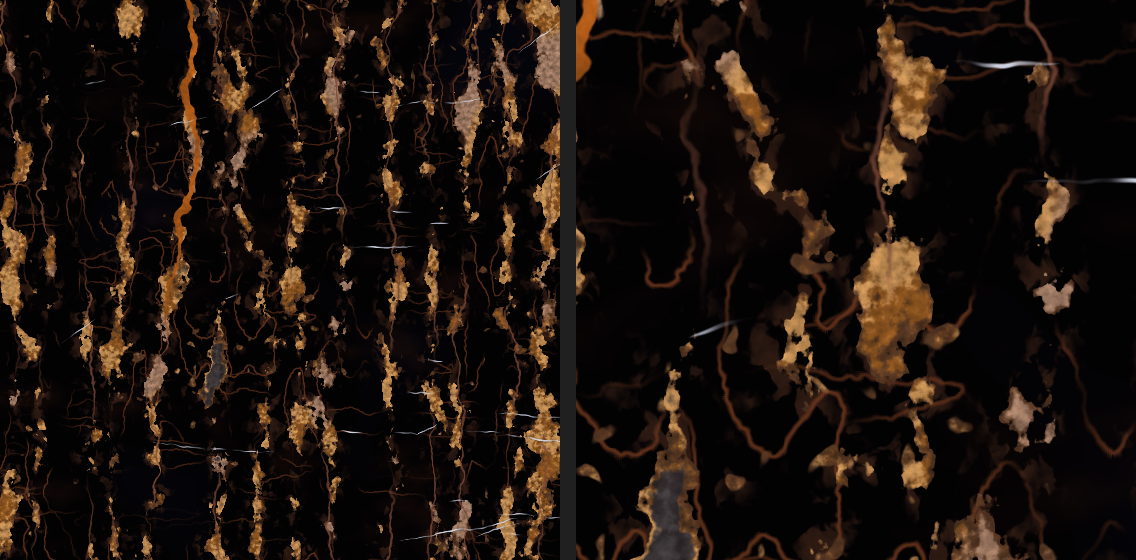
Left, the full canvas; right, a detail of the centre.
Write a Shadertoy shader that draws this texture.

```glsl
// Black and gold marble: ragged golden patches strung along wandering upright
// veins on near-black stone, crossed by rusty cracks and thin white streaks.
// Veins and streaks come from loops; all irregularity is gradient noise.

float hash(vec2 p) {
    return fract(sin(dot(p, vec2(127.1, 311.7))) * 43758.55);
}

float corner(vec2 cell, vec2 offset) {
    float angle = 6.2832 * hash(cell);
    return dot(vec2(cos(angle), sin(angle)), offset);
}

// Gradient noise, roughly -1 to 1
float noise(vec2 p) {
    vec2 i = floor(p), f = fract(p);
    vec2 u = f * f * f * (f * (f * 6.0 - 15.0) + 10.0);
    vec2 e = vec2(1.0, 0.0);
    float low = mix(corner(i, f), corner(i + e, f - e), u.x);
    float high = mix(corner(i + e.yx, f - e.yx), corner(i + 1.0, f - 1.0), u.x);
    return 1.4 * mix(low, high, u.y);
}

float fbm(vec2 p) {
    float sum = 0.0, amp = 0.5;
    for (int i = 0; i < 4; i++) {
        sum += amp * noise(p);
        p = mat2(1.6, 1.2, -1.2, 1.6) * p + 7.3;
        amp *= 0.5;
    }
    return sum;
}

// Soft line of a given half width around zero distance
float line(float dist, float halfWidth, float blur) {
    return 1.0 - smoothstep(halfWidth - blur, halfWidth + blur, abs(dist));
}

// Even hairline along the zero contour of a field
float hairline(float field) {
    float slope = max(fwidth(field) * iResolution.y, 4.0);
    return line(field / slope, 0.001, 0.001);
}

// Thin pale streaks, nearly level, broken and tapering
float whiteStreaks(vec2 p) {
    float sum = 0.0;
    for (int i = 0; i < 26; i++) {
        float k = float(i);
        vec2 d = p - vec2(sqrt(hash(vec2(k, 1.7))), hash(vec2(k, 5.2)));
        float len = 0.02 + 0.13 * pow(hash(vec2(k, 8.9)), 3.0);
        float slope = 0.9 * pow(hash(vec2(k, 3.1)), 3.0) - 0.1;
        float y = d.y - slope * d.x - 0.006 * noise(vec2(p.x * 14.0, k + 0.4))
            - 0.002 * noise(vec2(p.x * 65.0, k + 0.6));
        float taper = max(0.0, 1.0 - d.x * d.x / (len * len));
        float broken = 0.55 + 0.9 * noise(vec2(p.x * 45.0, k + 0.3));
        sum = max(sum, line(y, 0.0013 * taper, 0.0009) * smoothstep(0.0, 0.5, taper) * broken);
    }
    return clamp(sum, 0.0, 1.0);
}

void mainImage(out vec4 fragColor, in vec2 fragCoord) {
    vec2 p = fragCoord / iResolution.xy;
    vec2 warped = p + 0.015 * vec2(fbm(p * 22.0), fbm(p * 22.0 + 40.0));
    float cluster = noise(p * vec2(5.0, 4.0) + 31.0);
    float ragged = 0.035 * fbm(p * vec2(38.0, 25.0)) + 0.011 * fbm(p * 95.0 + 8.0);

    // Upright veins whose left and right flanks swell separately into gold
    float patchDist = -1.0, vein = 0.0, orange = 0.0;
    for (int i = 0; i < 14; i++) {
        float id = float(i), seed = id * 3.37 + 0.4;
        float path = 0.01 + 0.075 * id + 0.03 * (hash(vec2(id, 2.3)) - 0.5)
            + 0.04 * noise(vec2(p.y * 2.2, seed))
            + 0.014 * noise(vec2(p.y * 9.0, seed))
            + 0.006 * noise(vec2(p.y * 30.0, seed));
        if (i == 4) path += 0.09 * (p.y - 0.5);
        float d = warped.x - path;

        float size = (i == 13) ? 0.045 : 0.031;
        float spare = (i == 13) ? 0.022 : 0.003 + 0.006 * cluster;
        if (i == 1 || i == 2) spare -= 0.007;
        float left = noise(vec2(p.y * 7.0, seed + 20.0)) + 0.5 * noise(vec2(p.y * 19.0, seed + 40.0));
        float right = noise(vec2(p.y * 7.0, seed + 21.3)) + 0.5 * noise(vec2(p.y * 19.0, seed + 61.3));
        patchDist = max(patchDist, min(d + size * left, size * right - d) + spare + ragged);

        float present = smoothstep(-0.2, 0.3, noise(vec2(p.y * 4.0, seed + 80.0)));
        vein = max(vein, present * line(d, 0.0016, 0.0013));
        if (i == 4) {
            float bold = 0.007 * smoothstep(0.35, 0.65, p.y) * (0.9 + 0.5 * noise(vec2(p.y * 11.0, 3.5)));
            orange = line(d, bold, 0.0014);
        }
    }

    // Near-black ground, faint haze, crisp brown crumbs beside the veins
    vec3 color = vec3(0.012, 0.006, 0.012);
    color += vec3(0.06, 0.028, 0.012) * smoothstep(0.1, 0.6, fbm(p * vec2(6.0, 9.0) + 12.0));
    color += vec3(0.004, 0.01, 0.03) * smoothstep(0.2, 0.7, noise(p * 4.0 + 53.0));
    float crumbs = smoothstep(0.06, 0.2, fbm(warped * vec2(50.0, 36.0) + 5.0));
    color = mix(color, vec3(0.20, 0.115, 0.08), 0.85 * crumbs * smoothstep(-0.03, -0.002, patchDist));

    // Loose golden flecks
    float fleck = noise(warped * vec2(48.0, 40.0)) + 0.25 * cluster - 0.72;
    patchDist = max(patchDist, 0.018 * fleck);

    // Rusty hairline cracks, upright and level, fading in and out
    float upright = hairline(noise(warped * vec2(21.0, 6.0) + 3.0))
        * smoothstep(-0.1, 0.4, cluster + 0.6 * noise(p * 19.0));
    float level = hairline(noise(warped * vec2(4.0, 27.0) + 9.0))
        * smoothstep(0.0, 0.5, noise(p * vec2(8.0, 10.0) + 64.0));
    color = mix(color, vec3(0.42, 0.21, 0.11), max(0.85 * upright, 0.65 * level));

    // Mottled gold: ochre to sand, rosy in places, umber rims, slate cores
    float grain = fbm(p * 120.0 + 2.0);
    float tone = fbm(p * vec2(24.0, 16.0) + 17.0) + 0.5 * grain;
    vec3 gold = mix(vec3(0.53, 0.32, 0.12), vec3(0.70, 0.51, 0.30), smoothstep(-0.12, 0.14, tone));
    float rosy = smoothstep(0.2, 0.4, noise(p * vec2(9.0, 5.0) + 70.0));
    gold = mix(gold, vec3(0.58, 0.45, 0.38), 0.9 * rosy);
    gold = mix(vec3(0.33, 0.21, 0.13), gold, smoothstep(0.0, 0.007, patchDist + 0.014 * tone));
    float slate = smoothstep(0.5, 0.65, noise(p * vec2(4.0, 3.0) + 90.0)) * smoothstep(0.004, 0.012, patchDist);
    gold = mix(gold, vec3(0.11, 0.13, 0.19), 0.8 * slate);
    color = mix(color, gold * (1.0 + 0.5 * grain), smoothstep(-0.0008, 0.0014, patchDist));

    // Veins and streaks over everything
    color = mix(color, vec3(0.48, 0.28, 0.21), 0.8 * vein);
    color = mix(color, vec3(0.66, 0.34, 0.09) * (1.0 + 0.4 * tone), 0.95 * orange);
    color = mix(color, vec3(0.80, 0.82, 0.88), whiteStreaks(p));
    fragColor = vec4(color, 1.0);
}
```
